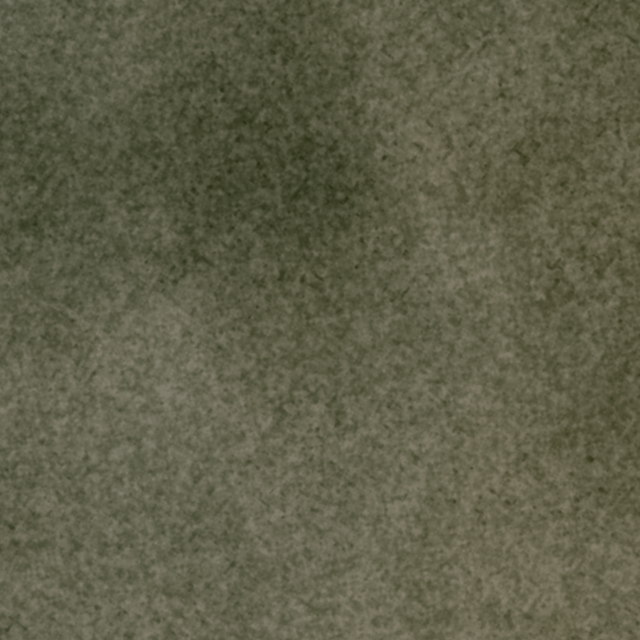
Give the GLSL for this texture, as a Shadertoy shader.

```glsl
const vec3 DARK_OLIVE = vec3(0.27, 0.28, 0.18);
const vec3 PALE_OLIVE = vec3(0.45, 0.44, 0.36);
const vec3 WARM_TINT = vec3(0.012, 0.0, -0.014);  // added to the right, removed from the left

const float BASE_TONE = 0.60;       // 0 = dark olive, 1 = pale olive
const float CLOUD_SCALE = 3.2;
const float CLOUD_CONTRAST = 1.0;
const float FALLOFF = 0.28;         // how much darker the top is than the bottom
const vec2 SHADE_CENTRE = vec2(0.41, 0.72);
const float SHADE_RADIUS = 0.21;
const float SHADE_DEPTH = 0.22;
const float GRAIN_SCALE = 145.0;
const float GRAIN_CONTRAST = 1.2;
const float SPECK_SCALE = 105.0;
const float SPECK_DEPTH = 0.42;

const mat2 TURN = mat2(0.8, 0.6, -0.6, 0.8);

float hash(vec2 p) {
    vec3 q = fract(vec3(p.xyx) * 0.1031);
    q += dot(q, q.yzx + 33.33);
    return fract((q.x + q.y) * q.z);
}

float valueNoise(vec2 p) {
    vec2 cell = floor(p);
    vec2 f = fract(p);
    f = f * f * (3.0 - 2.0 * f);
    float low = mix(hash(cell), hash(cell + vec2(1.0, 0.0)), f.x);
    float high = mix(hash(cell + vec2(0.0, 1.0)), hash(cell + vec2(1.0, 1.0)), f.x);
    return mix(low, high, f.y);
}

float fbm(vec2 p) {
    float sum = 0.0;
    float weight = 0.5;
    for (int i = 0; i < 5; i++) {
        sum += weight * valueNoise(p);
        p = TURN * p * 2.03 + 17.3;
        weight *= 0.5;
    }
    return sum / 0.97;
}

// Fine mottling from three turned layers, centred on zero
float grain(vec2 p) {
    vec2 q = TURN * p * GRAIN_SCALE;
    float fine = valueNoise(TURN * q * 1.7 + 41.0) - 0.5;
    float medium = valueNoise(q + 9.0) - 0.5;
    float coarse = valueNoise(TURN * TURN * q * 0.55 + 73.0) - 0.5;
    return 0.32 * fine + 0.52 * medium + 0.36 * coarse;
}

// Small dark flecks that gather in loose patches
float specks(vec2 p) {
    float fleck = smoothstep(0.70, 0.98, valueNoise(TURN * p * SPECK_SCALE + 120.0));
    float gathering = smoothstep(0.3, 0.7, fbm(p * 9.0 + 60.0));
    return fleck * mix(0.4, 1.2, gathering);
}

void mainImage(out vec4 fragColor, in vec2 fragCoord) {
    vec2 uv = fragCoord / iResolution.xy;
    vec2 p = fragCoord / iResolution.y;

    // Broad stains
    vec2 warp = vec2(fbm(p * 4.0 + 5.0), fbm(p * 4.0 + 31.0)) - 0.5;
    float tone = BASE_TONE + CLOUD_CONTRAST * (fbm(p * CLOUD_SCALE + warp + 2.7) - 0.5);
    tone += FALLOFF * (0.5 - uv.y);
    vec2 fromShade = (uv - SHADE_CENTRE + 0.2 * warp) / SHADE_RADIUS;
    tone -= SHADE_DEPTH * exp(-dot(fromShade, fromShade));

    // Surface grain
    tone += GRAIN_CONTRAST * grain(p);
    tone -= SPECK_DEPTH * specks(p);

    vec3 color = mix(DARK_OLIVE, PALE_OLIVE, clamp(tone, -0.5, 1.3));
    color += WARM_TINT * (uv.x - 0.5 + warp.x);
    fragColor = vec4(color, 1.0);
}
```
